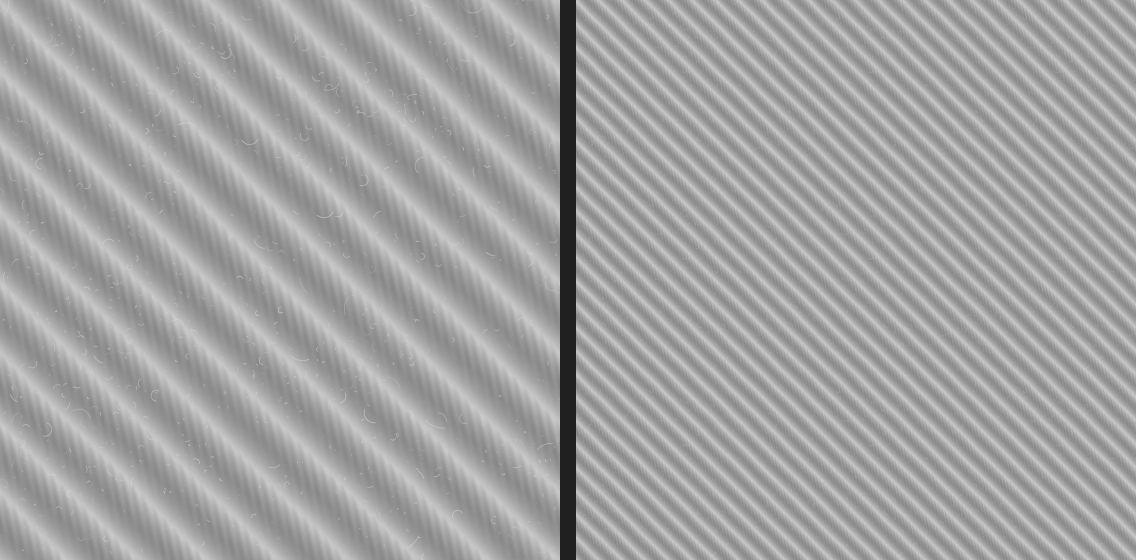
Left, the tile; right, the same tile 3 across and 3 down.
Give the GLSL for this texture, as a three.js fragment shader.

```glsl
varying vec2 vUv;

const float TAU = 6.2831853;
const vec2 BAND_REPEATS = vec2(8.0, 8.0);
const vec2 RIB_REPEATS = vec2(64.0, 12.0);
const float BAND_OFFSET = 0.46;
const float SHADOW_GREY = 0.55;
const float BAND_LIFT = 0.24;
const float FIBRE_GREY = 0.84;

float hash(vec2 p, float seed) {
  vec3 q = fract(vec3(p.xyx + seed * 7.31) * vec3(0.1031, 0.1030, 0.0973));
  q += dot(q, q.yzx + 33.33);
  return fract((q.x + q.y) * q.z);
}

// Value noise that wraps after a whole number of cells
float wrapNoise(vec2 uv, vec2 cells, float seed) {
  vec2 p = uv * cells;
  vec2 i = floor(p);
  vec2 f = fract(p);
  f = f * f * (3.0 - 2.0 * f);
  float a = hash(mod(i, cells), seed);
  float b = hash(mod(i + vec2(1.0, 0.0), cells), seed);
  float c = hash(mod(i + vec2(0.0, 1.0), cells), seed);
  float d = hash(mod(i + 1.0, cells), seed);
  return mix(mix(a, b, f.x), mix(c, d, f.x), f.y);
}

// Soft diagonal crest: 1 on the ridge, 0 midway between ridges
float bandCrest(float phase) {
  float d = abs(fract(phase) - 0.5) * 2.0;
  float t = 1.0 - d;
  t = min(sqrt(t * t + 0.002), 1.0);
  return pow(1.0 - t, 1.6);
}

// Distance to an arc whose midpoint is the origin
float arcDistance(vec2 p, float radius, float halfAngle, float turn) {
  float c = cos(turn);
  float s = sin(turn);
  vec2 q = vec2(c * p.x + s * p.y, c * p.y - s * p.x) + vec2(radius, 0.0);
  float a = clamp(atan(q.y, q.x), -halfAngle, halfAngle);
  return length(q - radius * vec2(cos(a), sin(a)));
}

// Scattered curled fibres, gathered into loose clusters
float fibres(vec2 uv, float cells, float maxLength, float density, float seed) {
  vec2 p = uv * cells;
  vec2 base = floor(p);
  float light = 0.0;
  for (int y = -1; y <= 1; y++) {
    for (int x = -1; x <= 1; x++) {
      vec2 cell = base + vec2(float(x), float(y));
      vec2 id = mod(cell, cells);
      float cluster = wrapNoise(id / cells, vec2(11.0), seed + 9.0);
      float present = step(hash(id, seed), density * smoothstep(0.2, 0.85, cluster));
      vec2 centre = cell + vec2(hash(id, seed + 1.0), hash(id, seed + 2.0));
      float span = maxLength * mix(0.15, 1.0, hash(id, seed + 3.0));
      float halfAngle = mix(0.25, 1.7, hash(id, seed + 4.0));
      float radius = span / (2.0 * halfAngle);
      float turn = TAU * hash(id, seed + 5.0);
      float d = arcDistance(p - centre, radius, halfAngle, turn) / cells;
      float strength = mix(0.2, 0.75, hash(id, seed + 6.0));
      light = max(light, present * strength * (1.0 - smoothstep(0.0003, 0.0016, d)));
    }
  }
  return light;
}

void main() {
  // Fine slanted ribs with uneven strength
  float rib = sin(TAU * dot(vUv, RIB_REPEATS));
  float ribStrength = mix(0.5, 1.3, wrapNoise(vUv, vec2(48.0, 16.0), 1.0));

  // Broad bands, nudged sideways where they cross the ribs
  float wander = (wrapNoise(vUv, vec2(12.0), 2.0) - 0.5) * 0.035;
  float phase = dot(vUv, BAND_REPEATS) - BAND_OFFSET + 0.5;
  float crest = bandCrest(phase + wander + 0.018 * rib);
  float grey = SHADOW_GREY + BAND_LIFT * crest;
  grey += 0.017 * ribStrength * rib * (1.0 - 0.35 * crest);

  // Faint surface grain
  grey += (wrapNoise(vUv, vec2(192.0), 3.0) - 0.5) * 0.008;

  // Long hairs, short curls and tiny flecks
  float wear = fibres(vUv, 20.0, 0.75, 0.6, 11.0);
  wear = max(wear, fibres(vUv, 34.0, 0.6, 0.65, 31.0));
  wear = max(wear, fibres(vUv, 56.0, 0.35, 0.4, 51.0));
  grey = mix(grey, FIBRE_GREY, wear * 0.65);

  gl_FragColor = vec4(vec3(grey), 1.0);
}
```
